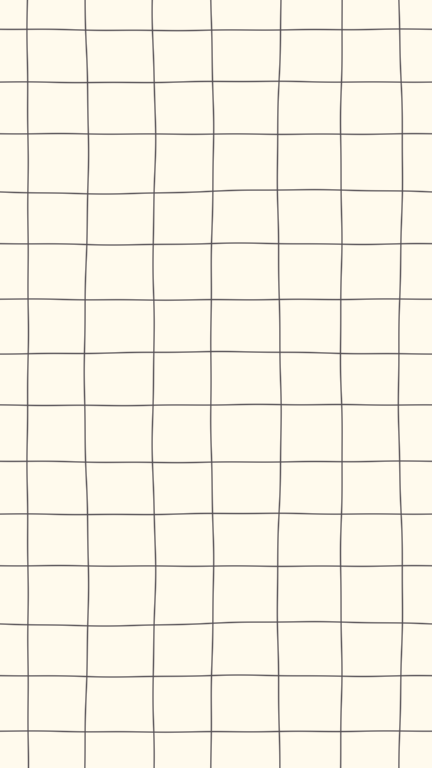
This pattern is drawn by a WebGL 2 fragment shader. Its source:

```glsl
#version 300 es
precision highp float;
// Hand-drawn grid: thin, gently wavering grey lines on warm cream paper.

#define PAPER vec3(1.0, 0.98, 0.93)
#define INK vec3(0.33, 0.31, 0.33)
#define LINE_WIDTH 0.0030   // in tile widths
#define EDGE_PIXELS 1.4     // width of the smoothing filter
#define TREMOR 0.0005       // fine shake of the hand
#define RIPPLE_PEAK 0.30    // where the second harmonic crests
#define COLUMNS 7
#define ROWS 8

uniform vec2 u_resolution;
out vec4 fragColor;

const float TAU = 6.2831853;

// Per line, in percent of the tile: position, sway, sway crest, ripple.
const vec4 columnLines[COLUMNS] = vec4[COLUMNS](
    vec4( 6.44, 0.10, 60.0,  0.06),
    vec4(19.98, 0.46, 35.0,  0.03),
    vec4(35.60, 0.19, 38.0,  0.23),
    vec4(49.05, 0.30, 33.0,  0.08),
    vec4(64.63, 0.39, 93.0, -0.09),
    vec4(79.00, 0.06, 10.0, -0.17),
    vec4(92.69, 0.46, 38.0,  0.04));

const vec4 rowLines[ROWS] = vec4[ROWS](
    vec4( 6.90, 0.14, 42.0,  0.04),
    vec4(18.98, 0.10, 15.0,  0.07),
    vec4(31.02, 0.05, 60.0,  0.03),
    vec4(44.37, 0.46, 22.0,  0.05),
    vec4(56.48, 0.08, 20.0,  0.13),
    vec4(69.33, 0.10, 42.0,  0.03),
    vec4(81.69, 0.25,  0.0,  0.03),
    vec4(93.75, 0.10, 20.0,  0.02));

float hash(float n) {
    return fract(sin(n * 12.9898) * 43758.5453);
}

// Distance across a line, wrapped at the tile edge.
float lineDistance(float across, float along, vec4 stroke) {
    stroke *= 0.01;
    float center = stroke.x
        + stroke.y * cos(TAU * (along - stroke.z))
        + stroke.w * cos(2.0 * TAU * (along - RIPPLE_PEAK))
        + TREMOR * sin(TAU * (5.0 * along + hash(stroke.x)));
    return abs(fract(across - center + 0.5) - 0.5);
}

// Share of the smoothing filter covered by ink.
float inkCoverage(float dist, float filterWidth) {
    float halfLine = 0.5 * LINE_WIDTH;
    float halfFilter = 0.5 * filterWidth;
    float overlap = min(dist + halfLine, halfFilter)
                  - max(dist - halfLine, -halfFilter);
    return max(overlap, 0.0) / filterWidth;
}

void main() {
    // The tile is one canvas width square, stacked from the top edge down.
    vec2 p = vec2(gl_FragCoord.x, u_resolution.y - gl_FragCoord.y) / u_resolution.x;
    float filterWidth = EDGE_PIXELS / u_resolution.x;

    float columnDist = 1.0;
    for (int i = 0; i < COLUMNS; i++)
        columnDist = min(columnDist, lineDistance(p.x, p.y, columnLines[i]));

    float rowDist = 1.0;
    for (int i = 0; i < ROWS; i++)
        rowDist = min(rowDist, lineDistance(p.y, p.x, rowLines[i]));

    // Combine both directions so crossings stay one flat ink tone.
    float paperLeft = (1.0 - inkCoverage(columnDist, filterWidth))
                    * (1.0 - inkCoverage(rowDist, filterWidth));
    fragColor = vec4(mix(INK, PAPER, paperLeft), 1.0);
}
```
